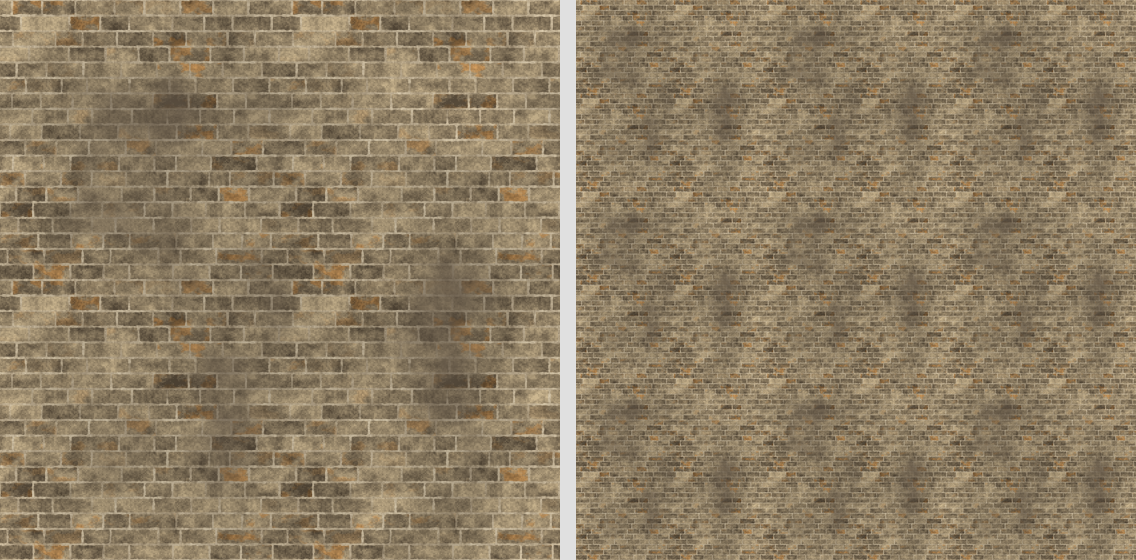
Left, the tile; right, the same tile 3 across and 3 down.
A WebGL 1 fragment shader for this texture:

```glsl
precision highp float;
// Weathered tan brick wall: 36 courses of about 16 uneven bricks in running bond.
// A brick panel is repeated 2 x 2; broad stains laid over it span the whole canvas.
// Joints are jittered per course, and all noise wraps so that every edge tiles.

uniform vec2 u_resolution;

const float PANELS = 2.0;              // panel repeats across and down
const vec2 GRID = vec2(8.0, 18.0);     // bricks and courses in one panel
const float JOINT_JITTER = 0.42;       // shift of upright joints, in bricks
const float MORTAR_HALF = 0.0019;      // half the joint width, in canvas units
const float CORNER = 0.0016;           // corner radius of a brick
const float EDGE_WOBBLE = 0.0022;      // raggedness of brick edges
const float EDGE_SOFT = 0.0011;        // softness of brick edges
const float STAIN_CELLS = 5.0;         // broad stains across the canvas
const float STAIN_DEPTH = 0.8;

const vec3 BRICK_DARK = vec3(0.34, 0.295, 0.23);
const vec3 BRICK_LIGHT = vec3(0.66, 0.59, 0.465);
const vec3 RUST = vec3(0.62, 0.44, 0.24);
const vec3 MORTAR_DARK = vec3(0.54, 0.48, 0.39);
const vec3 MORTAR_LIGHT = vec3(0.76, 0.71, 0.61);
const vec3 STAIN_TINT = vec3(0.40, 0.35, 0.29);

float hash(vec2 p) {
  return fract(sin(dot(p, vec2(127.1, 311.7))) * 43758.55);
}

// Value noise over the unit square, wrapping after the given number of cells
float noise(vec2 uv, vec2 cells) {
  vec2 p = uv * cells;
  vec2 i = floor(p);
  vec2 f = fract(p);
  f = f * f * (3.0 - 2.0 * f);
  vec2 a = mod(i, cells);
  vec2 b = mod(i + 1.0, cells);
  return mix(mix(hash(a), hash(vec2(b.x, a.y)), f.x),
             mix(hash(vec2(a.x, b.y)), hash(b), f.x), f.y);
}

float fbm(vec2 uv, vec2 cells) {
  float sum = 0.0;
  float amplitude = 0.5;
  for (int k = 0; k < 4; k++) {
    sum += amplitude * noise(uv, cells);
    cells *= 2.0;
    amplitude *= 0.5;
  }
  return sum / 0.9375;
}

// Position of the upright joint to the left of a brick
float joint(float column, float row) {
  vec2 id = vec2(mod(column, GRID.x), row);
  return column + JOINT_JITTER * (hash(id + 31.0) - 0.5);
}

float roundedBox(vec2 p, vec2 halfSize, float radius) {
  vec2 q = abs(p) - halfSize + radius;
  return length(max(q, 0.0)) + min(max(q.x, q.y), 0.0) - radius;
}

void main() {
  vec2 uv = gl_FragCoord.xy / u_resolution;
  vec2 panel = fract(uv * PANELS);

  // Find the brick
  vec2 p = panel * GRID;
  float row = floor(p.y);
  p.x += 0.5 * mod(row, 2.0) + 0.35 * hash(vec2(row, 7.0));
  float column = floor(p.x);
  if (p.x < joint(column, row)) column -= 1.0;
  else if (p.x >= joint(column + 1.0, row)) column += 1.0;
  float left = joint(column, row);
  float right = joint(column + 1.0, row);
  vec2 id = vec2(mod(column, GRID.x), row);

  // Wear layers
  float blotch = fbm(panel + 0.37, vec2(22.0, 30.0));
  float grain = noise(panel, vec2(210.0));
  float speck = noise(panel + 0.61, vec2(130.0));
  float streak = noise(panel, vec2(110.0, 18.0));
  float ragged = noise(panel, vec2(75.0)) - 0.5;

  // Brick outline in canvas units
  vec2 unit = 1.0 / (GRID * PANELS);
  vec2 center = vec2(0.5 * (left + right), row + 0.5);
  vec2 halfSize = 0.5 * vec2(right - left, 1.0) * unit - MORTAR_HALF;
  float d = roundedBox((p - center) * unit, halfSize, CORNER);
  d += EDGE_WOBBLE * (0.6 * ragged + 0.4 * (speck - 0.5));
  float soft = max(EDGE_SOFT, 0.75 / u_resolution.y);
  float mortarMask = smoothstep(-soft, soft, d);

  // Brick face: own tone, blotches, grain and rusty patches
  float tone = 0.52 + 0.42 * (hash(id + 3.0) - 0.5);
  tone -= 0.2 * step(0.87, hash(id + 11.0));
  tone += 1.15 * (blotch - 0.5) + 0.34 * (grain - 0.5);
  tone += 0.24 * (speck - 0.5) + 0.16 * (streak - 0.5);
  vec3 brick = mix(BRICK_DARK, BRICK_LIGHT, clamp(tone, -0.15, 1.15));
  float patches = smoothstep(0.45, 0.68, fbm(panel + 0.83, vec2(26.0, 34.0)));
  float rust = patches * smoothstep(0.5, 0.95, hash(id + 19.0));
  brick = mix(brick, RUST * (0.7 + 0.5 * tone), 0.75 * rust);

  // Mortar: uneven, grimy in places
  float chalk = 0.55 + 0.9 * (fbm(panel + 0.19, vec2(16.0)) - 0.5);
  chalk += 0.4 * (grain - 0.5) + 0.25 * (speck - 0.5);
  vec3 mortar = mix(MORTAR_DARK, MORTAR_LIGHT, clamp(chalk, 0.0, 1.0));
  float grime = 0.45 * smoothstep(0.5, 0.75, noise(panel, vec2(29.0)));
  vec3 color = mix(brick, mix(mortar, brick, grime), mortarMask);

  // Broad stains
  float stain = fbm(uv, vec2(STAIN_CELLS)) - 0.5;
  color *= 1.02 - 0.5 * STAIN_DEPTH * stain;
  color = mix(color, STAIN_TINT, STAIN_DEPTH * smoothstep(0.02, 0.4, stain));

  gl_FragColor = vec4(clamp(color, 0.0, 1.0), 1.0);
}
```
